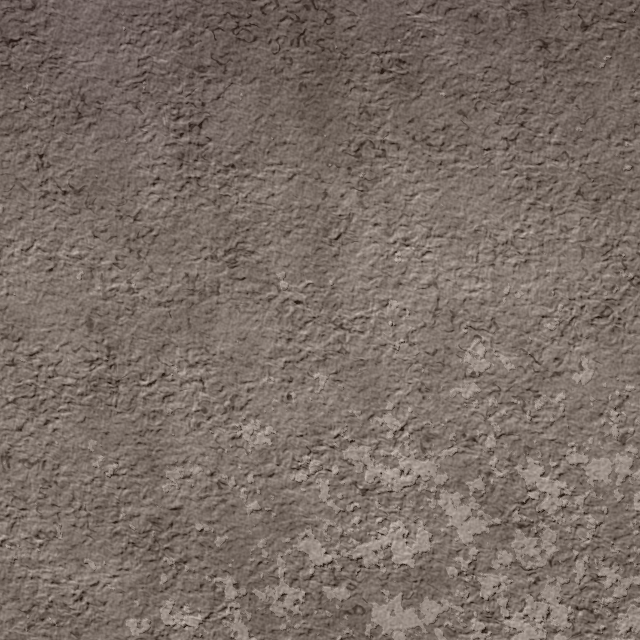
This texture is drawn by a Shadertoy shader. Its source:

```glsl
vec2 gradientAt(vec2 cell) {
    float angle = 6.2832 * fract(sin(dot(cell, vec2(127.1, 311.7))) * 43758.5);
    return vec2(cos(angle), sin(angle));
}

float gradientNoise(vec2 p) {
    vec2 i = floor(p), f = p - i;
    vec2 u = f * f * f * (f * (f * 6.0 - 15.0) + 10.0);
    float a = dot(gradientAt(i), f);
    float b = dot(gradientAt(i + vec2(1, 0)), f - vec2(1, 0));
    float c = dot(gradientAt(i + vec2(0, 1)), f - vec2(0, 1));
    float d = dot(gradientAt(i + vec2(1, 1)), f - vec2(1, 1));
    return mix(mix(a, b, u.x), mix(c, d, u.x), u.y);
}

float fbm(vec2 p) {
    float sum = 0.0, amplitude = 0.5;
    for (int i = 0; i < 4; i++) {
        sum += amplitude * gradientNoise(p);
        p = mat2(1.6, 1.2, -1.2, 1.6) * p + 5.3;
        amplitude *= 0.5;
    }
    return sum;
}

vec2 warp(vec2 p) {
    return p + 0.014 * vec2(fbm(p * 30.0), fbm(p * 30.0 + 17.0));
}

// Pale flaking coat, gathered toward the lower right
float flakes(vec2 p) {
    float region = 1.0 - length((p - vec2(0.83, 0.13)) * vec2(2.0, 3.6));
    region = max(region, 0.7 - length((p - vec2(0.5, 0.05)) * vec2(3.0, 7.0)));
    float patches = fbm(warp(p) * 17.0) + 0.75 * fbm(p * 60.0 + 8.0);
    return smoothstep(0.18, 0.25, patches + 0.28 * clamp(region, -0.8, 0.5));
}

// Crumbly plaster, slightly wider than tall
float height(vec2 p) {
    vec2 q = warp(p) * vec2(58, 74);
    float grain = gradientNoise(q) + 0.65 * gradientNoise(q * 1.9 + 3.0)
                + 0.3 * gradientNoise(q * 3.3 + 9.0);
    return grain + 0.5 * flakes(p);
}

void mainImage(out vec4 fragColor, in vec2 fragCoord) {
    vec2 p = fragCoord / iResolution.y;

    // Broad stains and the darker upper wall
    float stain = fbm(p * 3.2 + 2.0);
    float tone = mix(0.5, 0.415, smoothstep(0.5, 1.0, p.y + 0.3 * stain));
    tone += 0.1 * stain + 0.13 * fbm(p * 15.0 + 31.0);
    tone += 0.05 * exp(-dot(p - vec2(0.66, 0.61), p - vec2(0.66, 0.61)) * 28.0);
    tone -= 0.03 * smoothstep(0.3, 0.0, p.y);

    // Relief lit from above, with shadowed crevices
    float roughness = clamp(0.95 + 1.7 * fbm(p * 9.0 + 11.0), 0.5, 1.4);
    roughness *= mix(1.0, 0.8, smoothstep(0.6, 1.0, p.y));
    vec2 toLight = vec2(-0.0011, 0.0016);
    float slope = height(p - toLight) - height(p + toLight);
    tone += 0.2 * roughness * clamp(slope, -1.0, 0.9);
    tone -= 0.09 * roughness * smoothstep(0.3, 0.75, -slope);

    // Short broken cracks
    vec2 q = warp(p);
    float line = 1.0 - smoothstep(0.03, 0.17, abs(gradientNoise(q * vec2(44, 62) + 6.0)));
    float broken = smoothstep(0.0, 0.22, gradientNoise(p * 52.0 + 21.0));
    float cluster = smoothstep(-0.15, 0.15, fbm(p * 8.0 + 40.0));
    tone -= 0.16 * line * broken * cluster;

    // Flake faces and fine grit
    tone = mix(tone, 0.55 * tone + 0.37, 0.85 * flakes(p));
    tone += 0.09 * gradientNoise(p * 210.0);
    tone = clamp(tone, 0.16, 0.76);

    // Warm brown, turning faintly violet near the top
    vec3 brown = tone - vec3(0.0, 0.048, 0.08);
    float violet = smoothstep(0.55, 1.1, p.y - 0.2 * p.x + 0.4 * stain);
    brown += violet * vec3(0.0, -0.006, 0.014);
    fragColor = vec4(brown, 1.0);
}
```
